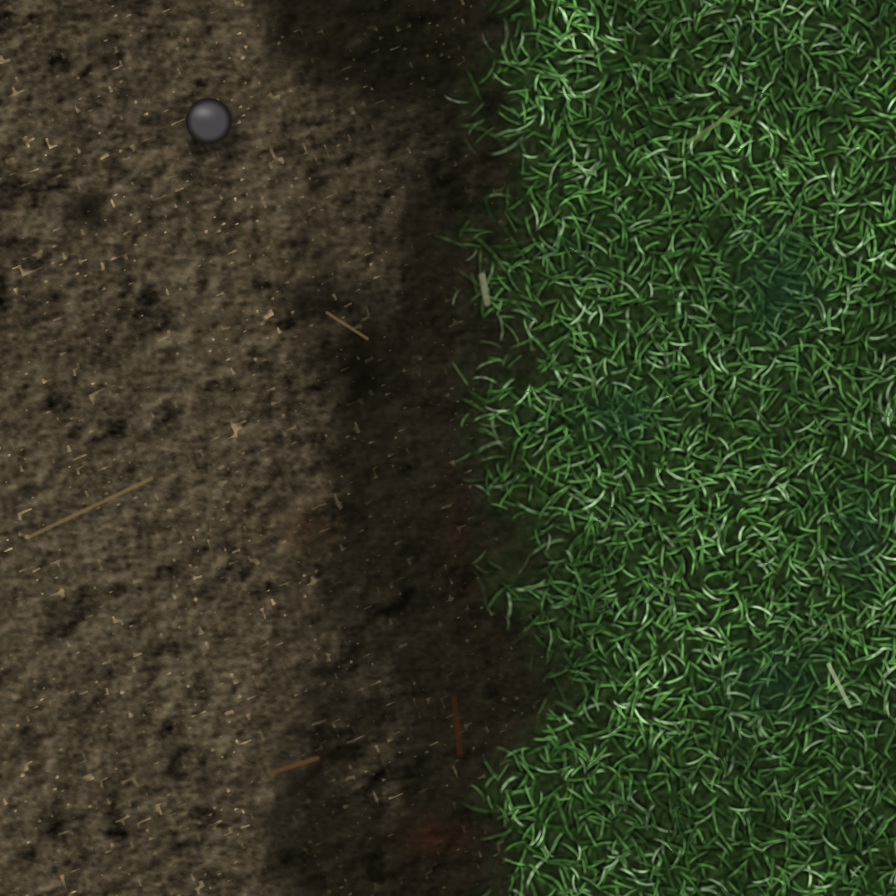
A three.js fragment shader for this texture:

```glsl
// Bare earth on the left meeting a ragged edge of lawn on the right, seen from above.
varying vec2 vUv;

vec3 hash3(vec2 p) {
  vec3 q = fract(p.xyx * vec3(0.1031, 0.1030, 0.0973));
  q += dot(q, q.yxz + 33.33);
  return fract((q.xxy + q.yzz) * q.zyx);
}

float noise(vec2 p) {
  vec2 i = floor(p), f = fract(p);
  f = f * f * (3.0 - 2.0 * f);
  return mix(mix(hash3(i).x, hash3(i + vec2(1, 0)).x, f.x),
             mix(hash3(i + vec2(0, 1)).x, hash3(i + vec2(1, 1)).x, f.x), f.y);
}

float fbm(vec2 p) {
  float sum = 0.0, amp = 0.5;
  for (int i = 0; i < 4; i++) {
    sum += amp * noise(p);
    p = mat2(1.6, 1.2, -1.2, 1.6) * p + 7.3;
    amp *= 0.55;
  }
  return sum;
}

float blob(vec2 p, vec2 centre, vec2 size) {
  vec2 q = (p - centre) / size;
  return exp(-dot(q, q));
}

// Soft line from a to b
float stalk(vec2 p, vec2 a, vec2 b, float width) {
  vec2 ab = b - a;
  float t = clamp(dot(p - a, ab) / dot(ab, ab), 0.0, 1.0);
  return 1.0 - smoothstep(width * 0.3, width + 0.001, length(p - a - ab * t));
}

// Likelihood of grass; the border recedes into a thin patch near the bottom
float grassCover(vec2 p) {
  float border = 0.55 + 0.015 * cos(p.y * 31.0) + 0.06 * exp(-pow((p.y - 0.24) / 0.09, 2.0));
  return smoothstep(-0.05, 0.08, p.x - border + (noise(p * 27.0) - 0.5) * 0.08);
}

// One layer of curved blades: coverage, random shade, random tint, shadow
vec4 blades(vec2 p, float scale, float seed) {
  vec4 found = vec4(0.0);
  vec2 g = p * scale + seed * vec2(0.37, 0.71);
  for (int y = -1; y <= 1; y++)
  for (int x = -1; x <= 1; x++) {
    vec2 cell = floor(g) + vec2(x, y);
    vec3 r = hash3(cell + seed * 17.0), s = hash3(cell + seed * 29.0 + 91.0);
    vec2 q = g - cell - r.xy;
    float cover = grassCover(p - q / scale), angle = r.z * 6.2832;
    q = mat2(cos(angle), -sin(angle), sin(angle), cos(angle)) * q;
    float len = 0.32 + 0.36 * s.y;
    q.y += (s.z - 0.5) * 0.55 * (q.x * q.x / len - 0.3 * len);
    float fade = smoothstep(0.0, 0.8, 1.0 - q.x * q.x / (len * len));
    fade *= step(s.x + 0.02, cover) * (0.3 + 0.7 * cover);
    float mask = fade * (1.0 - smoothstep(0.01, 0.075 + 0.001 * scale, abs(q.y)));
    found.w = max(found.w, fade * (1.0 - smoothstep(0.03, 0.18, abs(q.y + 0.05))));
    if (mask > found.x) found.xyz = vec3(mask, fract(s.y * 7.0), s.z);
  }
  return found;
}

vec3 soil(vec2 p) {
  // Lit crumbs and grit
  vec2 q = mat2(44.0, -10.0, 14.0, 58.0) * p;
  float height = fbm(q), relief = height - fbm(q + vec2(-0.18, 0.28));
  float broad = fbm(p * 9.0 + 3.0), grit = noise(p * vec2(180.0, 230.0));
  float shade = 0.79 + 0.5 * (broad - 0.45) + 0.45 * (height - 0.45) + 1.15 * relief + 0.36 * (grit - 0.5);
  shade -= 0.35 * smoothstep(0.68, 0.9, noise(p * vec2(31.0, 44.0) + 8.0));

  // Damp band beside the lawn, pits and hollows
  float damp = smoothstep(0.29, 0.44, p.x + 0.35 * (broad - 0.45) + 0.03 * cos(p.y * 12.0));
  float pits = blob(p, vec2(0.098, 0.766), vec2(0.022, 0.02)) + blob(p, vec2(0.405, 0.585), vec2(0.025, 0.04))
    + 0.7 * blob(p, vec2(0.34, 0.66), vec2(0.035, 0.02)) + 0.6 * blob(p, vec2(0.42, 0.94), vec2(0.06, 0.07));
  shade *= (1.0 - 0.66 * damp) * (1.0 - 0.75 * min(pits, 1.0));
  vec3 col = mix(vec3(0.045, 0.038, 0.022), vec3(0.325, 0.29, 0.22), clamp(shade, 0.0, 1.5));

  // Rusty scraps and pale specks
  float rust = 0.4 * blob(p, vec2(0.34, 0.41), vec2(0.035, 0.025))
    + height * blob(p, vec2(0.515, 0.405), vec2(0.018, 0.045))
    + height * 1.5 * blob(p, vec2(0.48, 0.065), vec2(0.04, 0.024));
  col = mix(col, vec3(0.25, 0.14, 0.08) * (0.5 + shade), min(rust, 1.0) * 0.6);
  float speck = smoothstep(0.8, 1.0, noise(p * mat2(130.0, 50.0, -70.0, 170.0)));
  return col + vec3(0.44, 0.37, 0.26) * speck * noise(p * 23.0) * (1.0 - 0.5 * damp);
}

vec3 lawn(vec3 ground, vec2 p) {
  float patches = fbm(p * 11.0 + 20.0), grit = noise(p * 190.0);
  float shadow = blob(p, vec2(0.87, 0.68), vec2(0.05, 0.06)) + blob(p, vec2(0.96, 0.40), vec2(0.025, 0.05))
    + blob(p, vec2(0.86, 0.24), vec2(0.05, 0.04)) + blob(p, vec2(0.69, 0.54), vec2(0.04, 0.03));
  vec3 col = mix(ground, mix(vec3(0.08, 0.14, 0.05), vec3(0.18, 0.28, 0.13), grit), 0.85 * grassCover(p));
  for (int i = 0; i < 8; i++) {
    float n = float(i);
    vec4 blade = blades(p, 25.0 + 2.0 * n, n + 3.0);
    vec3 tint = mix(vec3(0.12, 0.22, 0.08), vec3(0.33, 0.50, 0.26), 0.06 * n + 0.65 * blade.y);
    tint = mix(tint, vec3(0.58, 0.68, 0.53), smoothstep(0.78, 0.95, blade.z) * 0.75);
    tint *= (0.55 + 1.0 * patches) * (0.72 + 0.56 * grit);
    col = mix(col * (1.0 - 0.34 * blade.w), tint, blade.x * 0.92);
  }
  return mix(col, vec3(0.09, 0.18, 0.12), 0.5 * min(shadow, 1.0));
}

void main() {
  vec2 p = vUv, q = p - vec2(0.233, 0.865);
  vec3 col = lawn(soil(p), p), straw = vec3(0.46, 0.39, 0.25);

  // Loose straws and twigs
  col = mix(col, straw, 0.8 * stalk(p, vec2(0.033, 0.401), vec2(0.169, 0.466), 0.0025));
  col = mix(col, straw, 0.7 * stalk(p, vec2(0.365, 0.651), vec2(0.41, 0.622), 0.002));
  col = mix(col, straw * 0.7, 0.6 * stalk(p, vec2(0.234, 0.479), vec2(0.236, 0.378), 0.002));
  col = mix(col, vec3(0.4, 0.26, 0.14), 0.7 * stalk(p, vec2(0.305, 0.138), vec2(0.354, 0.154), 0.003));
  col = mix(col, vec3(0.25, 0.13, 0.06), 0.7 * stalk(p, vec2(0.507, 0.22), vec2(0.513, 0.16), 0.004));
  col = mix(col, vec3(0.5, 0.5, 0.4), 0.8 * stalk(p, vec2(0.538, 0.692), vec2(0.544, 0.662), 0.005));
  col = mix(col, vec3(0.44, 0.5, 0.3), 0.7 * stalk(p, vec2(0.768, 0.841), vec2(0.827, 0.88), 0.003));
  col = mix(col, vec3(0.62, 0.68, 0.54), 0.8 * stalk(p, vec2(0.925, 0.258), vec2(0.948, 0.212), 0.003));

  // Round pebble with a dark rim and a cool sheen
  col *= 1.0 - 0.6 * blob(q, vec2(0.004, -0.007), vec2(0.03));
  vec3 stone = mix(vec3(0.29, 0.27, 0.28), vec3(0.1, 0.09, 0.09), smoothstep(0.017, 0.026, length(q)));
  stone += 0.2 * blob(q, vec2(-0.006, 0.01), vec2(0.01, 0.006));
  gl_FragColor = vec4(mix(col, stone, 1.0 - smoothstep(0.024, 0.027, length(q))), 1.0);
}
```
